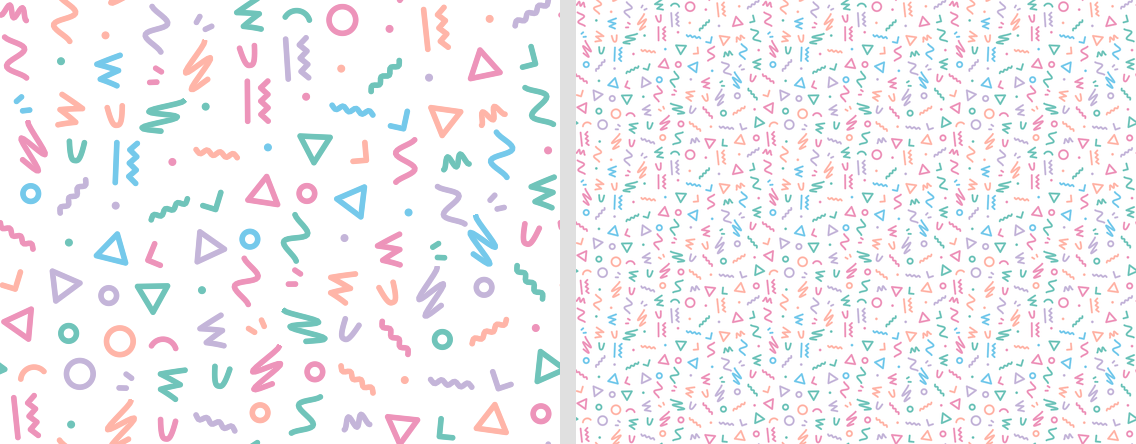
Left, the tile; right, the same tile 3 across and 3 down.
A WebGL 2 fragment shader for this pattern:

```glsl
#version 300 es
precision highp float;
// Draws a seamless scatter of pastel doodles: rings, triangles, dots and squiggles.

uniform vec2 u_resolution;
out vec4 outColor;

const float PI = 3.14159;
const vec2 GRID = vec2(12.0, 10.0);   // even counts keep the checkerboard seamless
const float STROKE = 0.064;           // half the line width, in cell heights
const int STEPS = 24;

const vec3 WHITE = vec3(1.0);
const vec3 PINK = vec3(0.93, 0.58, 0.73);
const vec3 TEAL = vec3(0.44, 0.77, 0.73);
const vec3 LILAC = vec3(0.77, 0.71, 0.85);
const vec3 PEACH = vec3(1.0, 0.71, 0.66);
const vec3 BLUE = vec3(0.46, 0.79, 0.92);

// Doodles 0 to 6 are large, the others small
const int BARS = 0, RING = 1, TRIANGLE = 2, SWAN = 3, WAVE = 4, SCRIBBLE = 5, TORNADO = 6;
const int DOT = 7, RINGLET = 8, CORNER = 9, ARC = 10, CUP = 11, COIL = 12, DASHES = 13;
const int LARGE_SET[10] = int[10](BARS, WAVE, TRIANGLE, SWAN, RING,
                                  SCRIBBLE, WAVE, SWAN, TRIANGLE, TORNADO);
const int SMALL_SET[10] = int[10](DOT, RINGLET, CORNER, DOT, ARC,
                                  CUP, DOT, COIL, RINGLET, DASHES);

vec2 hash2(vec2 cell, float seed) {
  vec2 n = vec2(dot(cell, vec2(127.1, 311.7)), dot(cell, vec2(269.5, 183.3)));
  return fract(sin(n + seed) * 43758.5);
}

vec2 rotate(vec2 p, float angle) {
  float c = cos(angle), s = sin(angle);
  return vec2(c * p.x - s * p.y, s * p.x + c * p.y);
}

float triangleWave(float x) { return 2.0 * abs(mod(x, 2.0) - 1.0) - 1.0; }

float segment(vec2 p, vec2 a, vec2 b) {
  vec2 ab = b - a;
  return length(p - a - ab * clamp(dot(p - a, ab) / dot(ab, ab), 0.0, 1.0));
}

// Pen position of a doodle for t from 0 to 1
vec2 penPoint(int kind, float t) {
  float s = 2.0 * t - 1.0;
  if (kind == BARS) return vec2(0.16 + 0.08 * triangleWave(t * 6.0), 0.45 * s);
  if (kind == TRIANGLE) {
    float side = floor(t * 3.0 + 0.001);
    vec2 a = rotate(vec2(0.39, 0.0), side * PI / 1.5);
    return mix(a, rotate(a, PI / 1.5), t * 3.0 - side);
  }
  if (kind == SWAN) return vec2(0.22 * sin(4.3 * s), 0.48 * s);
  if (kind == WAVE) return vec2(0.47 * s, 0.05 * sin(10.0 * s));
  if (kind == SCRIBBLE) {
    float swing = cos(3.6 * PI * t);
    return vec2(0.32 * swing, 0.16 * swing - 0.36 * s);
  }
  if (kind == TORNADO) return vec2(0.28 * (1.0 - 0.4 * t) * triangleWave(t * 4.0), -0.34 * s);
  if (kind == CORNER) return vec2(0.3 * max(s, 0.0) - 0.13, 0.4 * max(-s, 0.0) - 0.18);
  if (kind == ARC) return 0.3 * vec2(sin(1.15 * s), cos(1.15 * s) - 0.75);
  if (kind == CUP) return vec2(0.17 * s, 0.42 * s * s * abs(s) - 0.2);
  return vec2(0.29 * s, -0.13 * cos(4.0 * PI * t));   // COIL
}

// Signed distance to the inked shape
float doodle(vec2 p, int kind) {
  if (kind == DOT) return length(p) - 0.09;
  if (kind == RING) return abs(length(p) - 0.3) - STROKE;
  if (kind == RINGLET) return abs(length(p) - 0.175) - STROKE;
  if (kind == DASHES) {
    float upper = segment(p, vec2(-0.14, 0.06), vec2(-0.05, 0.18));
    return min(upper, segment(p, vec2(0.04, -0.12), vec2(0.19, -0.07))) - STROKE;
  }
  float d = kind == BARS ? segment(p, vec2(-0.22, -0.45), vec2(-0.22, 0.45)) : 9.0;
  vec2 previous = penPoint(kind, 0.0);
  for (int i = 1; i <= STEPS; i++) {
    vec2 next = penPoint(kind, float(i) / float(STEPS));
    d = min(d, segment(p, previous, next));
    previous = next;
  }
  return d - STROKE;
}

vec3 inkColor(float pick) {
  if (pick < 0.25) return PINK;
  if (pick < 0.5) return TEAL;
  if (pick < 0.69) return LILAC;
  return pick < 0.87 ? PEACH : BLUE;
}

void main() {
  vec2 cellSize = vec2(u_resolution.x / u_resolution.y * GRID.y / GRID.x, 1.0);
  vec2 position = gl_FragCoord.xy / u_resolution * GRID;
  float pixel = GRID.y / u_resolution.y;
  vec3 color = WHITE;

  for (int y = -1; y <= 1; y++) for (int x = -1; x <= 1; x++) {
    vec2 cell = floor(position) + vec2(x, y);
    vec2 id = mod(cell, GRID);
    vec2 jitter = hash2(id, 0.0) - 0.5, chance = hash2(id, 2.7);

    // Large and small doodles alternate; even steps spread kinds and colours
    bool large = mod(id.x + id.y, 2.0) < 0.5;
    float order = floor(id.x / 2.0) + id.y * GRID.x / 2.0;
    int slot = int(10.0 * fract(order * 0.57));
    int kind = large ? LARGE_SET[slot] : SMALL_SET[slot];

    // Wrapped sine drift and jitter loosen the rows
    vec2 drift = 0.2 * sin(4.0 * PI * id.yx / GRID.yx + vec2(0.6, 2.0));
    vec2 center = cell + 0.5 + drift + jitter * (kind == DOT ? 0.3 : 0.13);
    vec2 p = (position - center) * cellSize;
    if (length(p) > 0.65) continue;

    float tilt = (chance.x - 0.5) * (kind == TRIANGLE ? 2.0 * PI : kind == BARS ? 0.25 : 0.9);
    if (kind == WAVE) tilt -= 0.45;
    if (chance.y < 0.3) p.x = -p.x;
    float ink = 1.0 - smoothstep(-0.6 * pixel, 0.6 * pixel, doodle(rotate(p, -tilt), kind));
    color = mix(color, inkColor(fract(order * 0.755 + (large ? 0.0 : 0.25))), ink);
  }
  outColor = vec4(color, 1.0);
}
```
